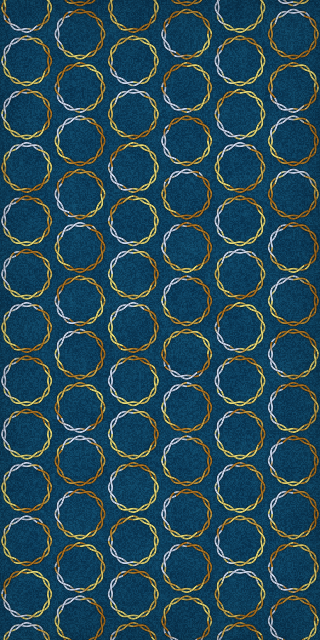
A WebGL 1 fragment shader for this pattern:

```glsl
precision highp float;
uniform vec2 u_resolution;

const float PI = 3.14159265;
const float COLUMNS = 6.0;

float hash(vec2 p) {
  vec3 q = fract(vec3(p.xyx) * 0.1031);
  q += dot(q, q.yzx + 33.33);
  return fract((q.x + q.y) * q.z);
}

// Distance to the nearest jittered feature point
float cellular(vec2 p) {
  vec2 cell = floor(p);
  vec2 local = fract(p);
  float nearest = 1.0;
  for (int j = -1; j <= 1; j++) {
    for (int i = -1; i <= 1; i++) {
      vec2 o = vec2(float(i), float(j));
      vec2 jitter = vec2(hash(cell + o), hash(cell + o + 41.7));
      nearest = min(nearest, length(o + jitter - local));
    }
  }
  return nearest;
}

// Woven cloth: soft patches, fine fibres and speckle
vec3 cloth(vec2 p, vec3 navy, vec3 teal) {
  float patches = cellular(p * 1.4) * 0.6 + cellular(p * 5.0 + 9.0) * 0.4;
  float speckle = hash(floor(p * 44.0)) - 0.5;
  float fibre = cellular(p * vec2(15.0, 20.0)) - 0.5;
  float tone = 0.78 + 0.55 * (patches - 0.5) + 0.5 * speckle + 0.35 * fibre;
  return mix(navy, teal, clamp(tone, 0.0, 1.25)) * (1.0 + 0.16 * speckle);
}

// Signed offset from a wavy circle, corrected for its slope
float strandOffset(vec2 polar, float radius, float wave, float waves) {
  float phase = waves * polar.y;
  float slope = wave * waves * sin(phase) / radius;
  return (polar.x - radius - wave * cos(phase)) / sqrt(1.0 + slope * slope);
}

float coverage(float offset, float halfWidth, float pixel) {
  return 1.0 - smoothstep(halfWidth - 0.6 * pixel, halfWidth + 0.6 * pixel, abs(offset));
}

// Foil colour drifts from bronze to pale gold, with a silver arc
vec3 foil(float angle, float seed, float warmth) {
  float turn = 2.0 * PI * seed;
  float drift = 0.5 + 0.3 * sin(angle + turn) + 0.25 * sin(3.0 * angle - 2.0 * turn);
  vec3 gold = mix(vec3(0.70, 0.46, 0.13), vec3(0.93, 0.88, 0.48),
                  smoothstep(0.15, 0.8, drift - warmth));
  float arc = cos(angle - PI + 3.2 * (seed - 0.5));
  return mix(gold, vec3(0.83, 0.88, 0.97), smoothstep(0.6, 0.88, arc));
}

// Rounded sheen with a faint groove along the strand
vec3 shadeStrand(vec3 metal, float offset, float halfWidth) {
  float x = offset / halfWidth;
  float groove = 0.2 * exp(-10.0 * x * x);
  return metal * (1.06 - groove - 0.22 * clamp(x * x, 0.0, 1.0));
}

vec3 drawRing(vec3 ground, vec2 q, vec2 id, float pixel) {
  const float RADIUS = 0.43;
  const float WAVE = 0.032;
  const float WAVES = 6.0;
  const float HALF_WIDTH = 0.016;
  vec2 polar = vec2(length(q), atan(q.y, q.x));
  float a = strandOffset(polar, RADIUS, WAVE, WAVES);
  float b = strandOffset(polar, RADIUS, -WAVE, WAVES);

  // Swap the upper strand at every crossing
  float swap = step(0.0, sin(WAVES * polar.y));
  float under = mix(a, b, swap);
  float over = mix(b, a, swap);

  float seed = hash(id + 17.0);
  float warmth = 0.22 * mod(id.x, 2.0) - 0.06;
  vec3 metal = foil(polar.y, seed, warmth);
  vec3 underMetal = foil(polar.y + 0.5, seed, warmth) * 0.92;

  // Soft contact shadow, then the two strands
  float gap = min(abs(a), abs(b));
  vec3 color = ground * (1.0 - 0.22 * exp(-gap * gap * 900.0));
  color = mix(color, shadeStrand(underMetal, under, HALF_WIDTH),
              coverage(under, HALF_WIDTH, pixel));
  color *= 1.0 - 0.4 * coverage(over, HALF_WIDTH * 1.6, pixel);
  return mix(color, shadeStrand(metal, over, HALF_WIDTH),
             coverage(over, HALF_WIDTH, pixel));
}

void main() {
  float pixel = COLUMNS / u_resolution.x;
  vec2 p = gl_FragCoord.xy * pixel;
  vec3 color = cloth(p, vec3(0.015, 0.17, 0.29), vec3(0.06, 0.275, 0.395));

  // Alternate columns drop by half a cell
  float column = floor(p.x);
  vec2 grid = p - vec2(0.0, 0.36 + 0.5 * mod(column, 2.0));
  grid.y += 0.0;
  vec2 id = vec2(column, floor(grid.y));
  color = drawRing(color, fract(grid) - 0.5, id, pixel);

  // Gentle darkening towards the border
  vec2 edge = abs(2.0 * gl_FragCoord.xy / u_resolution - 1.0);
  color *= 1.0 - 0.12 * pow(max(edge.x, edge.y), 8.0);
  gl_FragColor = vec4(color, 1.0);
}
```
